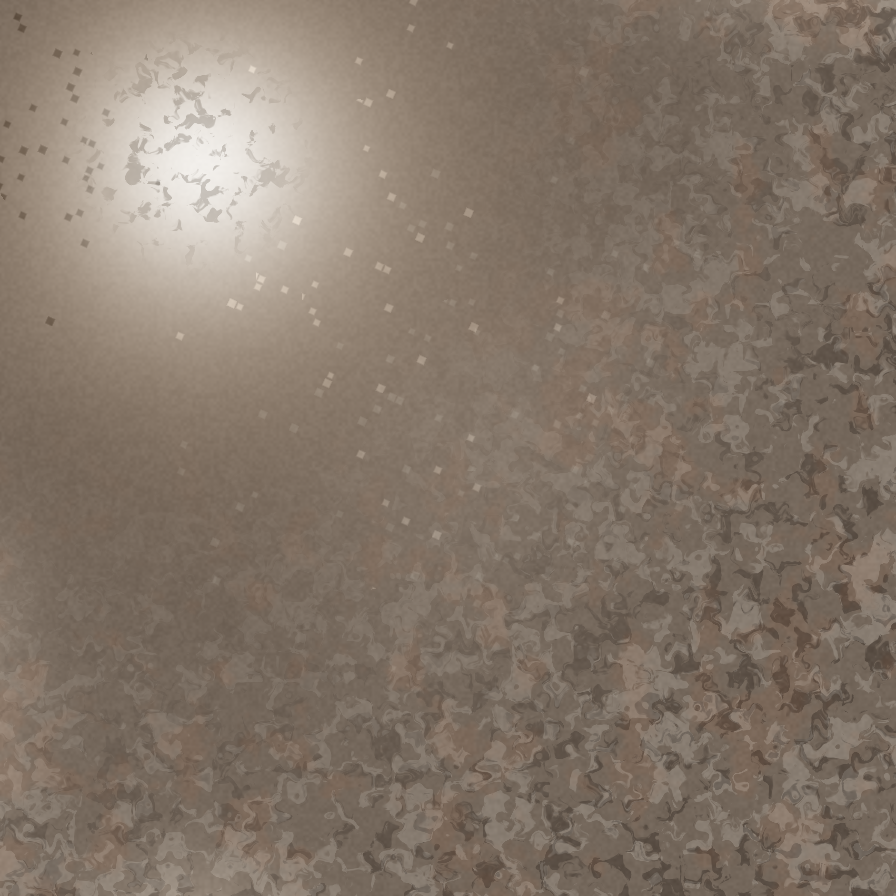
A WebGL 1 fragment shader for this texture:

```glsl
precision highp float;
// Weathered brown stone with a soft white glow at upper left, mottling and scattered square flecks.

#define GLOW_CENTER vec2(0.215, 0.83)
#define HALO_CENTER vec2(0.27, 0.755)
#define BASE_COLOR vec3(0.452, 0.402, 0.355)
#define GLOW_COLOR vec3(0.955, 0.945, 0.93)
#define MOTTLE_SCALE 62.0
#define MOTTLE_STRENGTH 0.11
#define GRAIN_STRENGTH 0.035
#define FLECK_GRID 105.0
#define FLECK_TILT 0.42

uniform vec2 u_resolution;

float hash(vec2 p) {
  vec3 q = fract(vec3(p.xyx) * 0.1031);
  q += dot(q, q.yzx + 33.33);
  return fract((q.x + q.y) * q.z);
}

float noise(vec2 p) {
  vec2 i = floor(p), f = fract(p);
  f = f * f * (3.0 - 2.0 * f);
  return mix(mix(hash(i), hash(i + vec2(1.0, 0.0)), f.x),
             mix(hash(i + vec2(0.0, 1.0)), hash(i + 1.0), f.x), f.y);
}

float fbm(vec2 p) {
  float sum = 0.0, amp = 0.5;
  for (int i = 0; i < 4; i++) {
    sum += amp * noise(p);
    p = mat2(0.8, 0.6, -0.6, 0.8) * p * 2.03 + 17.3;
    amp *= 0.5;
  }
  return sum / 0.9375;
}

// Gaussian spot with separate widths along x and y.
float blob(vec2 p, vec2 center, vec2 size) {
  vec2 d = (p - center) / size;
  return exp(-dot(d, d));
}

// Tilted squares occupying a random share of grid cells.
float flecks(vec2 p, float density, float seed) {
  float c = cos(FLECK_TILT), s = sin(FLECK_TILT);
  vec2 q = mat2(c, s, -s, c) * p * FLECK_GRID + seed;
  vec2 cell = floor(q);
  vec2 d = abs(fract(q) - 0.5);
  float halfSide = mix(0.3, 0.46, hash(cell + 71.0));
  float blur = 0.08 + 0.5 * FLECK_GRID / u_resolution.y;
  float square = 1.0 - smoothstep(halfSide - blur, halfSide + blur, max(d.x, d.y));
  return square * step(1.0 - density, hash(cell + 9.0));
}

void main() {
  vec2 p = gl_FragCoord.xy / u_resolution;
  float glowDist = length(p - GLOW_CENTER);

  // Broad light and shade
  vec2 diag = mat2(0.707, 0.707, -0.707, 0.707) * (p - vec2(0.53, 0.5));
  float shade = 0.05 * blob(diag, vec2(0.0), vec2(0.17, 0.42));
  shade -= 0.035 * blob(p, vec2(0.29, 0.34), vec2(0.16, 0.2));
  shade -= 0.03 * blob(p, vec2(0.04, 0.5), vec2(0.14, 0.1));
  shade -= 0.03 * blob(p, vec2(0.71, 0.81), vec2(0.15, 0.18));
  shade += 0.08 * blob(p, vec2(-0.02, 0.24), vec2(0.065, 0.2));
  shade += 0.12 * blob(p, vec2(0.22, -0.02), vec2(0.11, 0.07));
  shade += 0.08 * blob(p, vec2(0.94, 1.02), vec2(0.25, 0.06));
  vec3 color = BASE_COLOR + shade * vec3(1.0, 0.97, 0.92);

  // Mottling, growing with distance from the glow
  float rough = smoothstep(0.2, 0.95, glowDist + 0.12 * (p.x - 0.5));
  vec2 warp = vec2(noise(p * 90.0), noise(p * 90.0 + 40.0)) - 0.5;
  vec2 m = p * MOTTLE_SCALE + warp * 1.5;
  float clumps = fbm(p * 9.0 + 5.0) - 0.5;
  float pale = smoothstep(0.53, 0.63, fbm(m) + 0.28 * clumps);
  float dark = smoothstep(0.55, 0.67, fbm(m * 1.1 + 31.7) - 0.15 * clumps);
  color += MOTTLE_STRENGTH * rough * pale * vec3(0.78, 0.84, 0.86);
  color -= MOTTLE_STRENGTH * rough * rough * dark * vec3(0.95, 0.9, 0.82);
  float rust = smoothstep(0.52, 0.72, fbm(p * 24.0 + 83.0));
  color += rust * smoothstep(0.25, 0.6, glowDist) * vec3(0.026, 0.002, -0.008);

  // Glow: tight core plus a wider halo
  float light = 0.7 * blob(p, GLOW_CENTER, vec2(0.162))
              + 0.33 * blob(diag, mat2(0.707, 0.707, -0.707, 0.707)
                            * (HALO_CENTER - vec2(0.53, 0.5)), vec2(0.225, 0.27));
  light = clamp(light, 0.0, 1.0);
  color = mix(color, GLOW_COLOR, pow(vec3(light), vec3(1.0, 1.13, 1.27)));

  // Chipped specks inside the core
  float chips = smoothstep(0.58, 0.68, fbm(p * 75.0 + warp + 12.0));
  float core = 1.0 - smoothstep(0.05, 0.15, glowDist);
  color -= 0.16 * chips * core * vec3(0.95, 1.0, 1.05);

  // Pale flecks trail to the lower right, dark ones sit at the left
  float trail = blob(p, vec2(0.39, 0.69), vec2(0.13, 0.23));
  float drift = blob(p, vec2(0.53, 0.55), vec2(0.2, 0.22));
  color += 0.12 * flecks(p, 0.05 * trail, 20.0) * vec3(1.0, 1.0, 0.96);
  color += 0.055 * flecks(p, 0.06 * drift, 53.4) * vec3(0.9, 1.0, 1.0);
  float leftSide = blob(p, vec2(0.06, 0.88), vec2(0.08, 0.13));
  color -= 0.13 * flecks(p, 0.10 * leftSide, 87.6);

  // Fine surface grain
  float grain = 0.6 * noise(p * 300.0) + 0.4 * noise(p * 190.0 + 61.0) - 0.5;
  color += GRAIN_STRENGTH * grain * (1.5 - light);

  gl_FragColor = vec4(clamp(color, 0.0, 1.0), 1.0);
}
```
